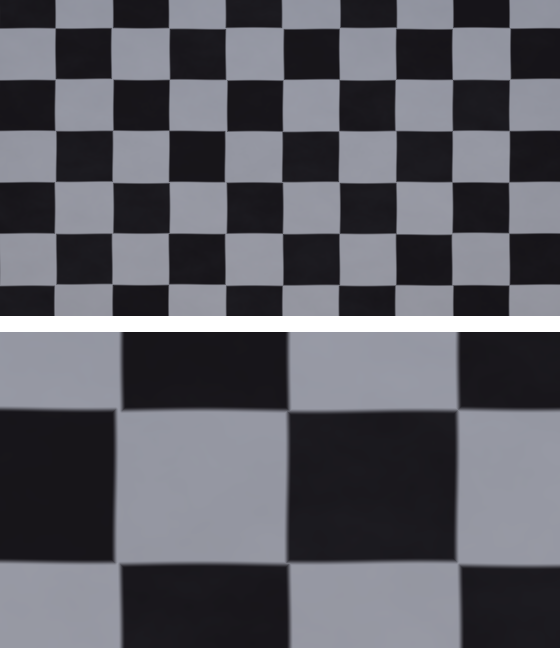
Top, the full canvas; bottom, a detail of the centre.
Write a Shadertoy shader that draws this pattern.

```glsl
// Black and pale grey checkerboard cloth with soft, slightly uneven printed squares.

// Two pseudo-random values per cell, from 0 to 1
vec2 hash2(vec2 cell) {
    vec2 s = vec2(dot(cell, vec2(127.1, 311.7)), dot(cell, vec2(269.5, 183.3)));
    return fract(sin(s) * 43758.5);
}

float boxDistance(vec2 p, vec2 halfSize) {
    vec2 d = abs(p) - halfSize;
    return length(max(d, 0.0)) + min(max(d.x, d.y), 0.0);
}

// Layered sines for faint cloth mottling, about -1 to 1
float mottle(vec2 p) {
    float sum = 0.0, gain = 0.5;
    for (int i = 0; i < 4; i++) {
        sum += gain * sin(p.x + 1.7 * sin(p.y * 0.8)) * sin(p.y + 1.3 * sin(p.x * 0.7));
        p = mat2(1.6, 1.2, -1.2, 1.6) * p + 2.3;
        gain *= 0.6;
    }
    return sum;
}

// Distance to the nearest dark square; each has its own small shift and size
float darkSquares(vec2 p, vec2 tile, vec2 corner) {
    vec2 home = floor((p - corner) / tile);
    float nearest = 1.0;
    for (int y = -1; y <= 1; y++) {
        for (int x = -1; x <= 1; x++) {
            vec2 cell = home + vec2(x, y);
            if (mod(cell.x + cell.y, 2.0) > 0.5) continue;
            vec2 shift = (hash2(cell) - 0.5) * vec2(0.005, 0.003);
            vec2 inset = 0.0004 + 0.0016 * hash2(cell + 17.0);
            vec2 center = corner + (cell + 0.5) * tile + shift;
            nearest = min(nearest, boxDistance(p - center, 0.5 * tile - inset));
        }
    }
    return nearest;
}

void mainImage(out vec4 fragColor, in vec2 fragCoord) {
    vec2 p = fragCoord / iResolution.y;
    vec2 tile = vec2(0.1796, 0.1625);
    vec2 corner = vec2(-0.0031, -0.065);

    // Slight waviness of the printed edges
    vec2 warped = p + 0.0007 * sin(p.yx * vec2(31.0, 27.0) + vec2(0.4, 1.9));
    float d = darkSquares(warped, tile, corner);
    float blur = max(0.0038, 0.8 / iResolution.y);
    float light = smoothstep(-blur, blur, d);

    // Uneven tone per square and across the cloth
    float tone = hash2(floor((p - corner) / tile) + 5.0).x - 0.5;
    float cloth = mottle(p * vec2(18.0, 26.0));
    vec3 pale = vec3(0.58, 0.588, 0.63) + 0.012 * tone + 0.008 * cloth;
    pale += vec3(-0.006, 0.0, 0.008) * (p.y - 0.5);
    vec3 dark = mix(vec3(0.088, 0.08, 0.098), vec3(0.112, 0.108, 0.128),
                    smoothstep(-0.1, 0.9, 0.25 + 0.6 * tone + 0.3 * cloth));

    // Dim the outer edges a little
    vec2 fromCenter = fragCoord / iResolution.xy - 0.5;
    float vignette = 1.015 - 0.08 * dot(fromCenter, fromCenter);
    fragColor = vec4(mix(dark, pale, light) * vignette, 1.0);
}
```
